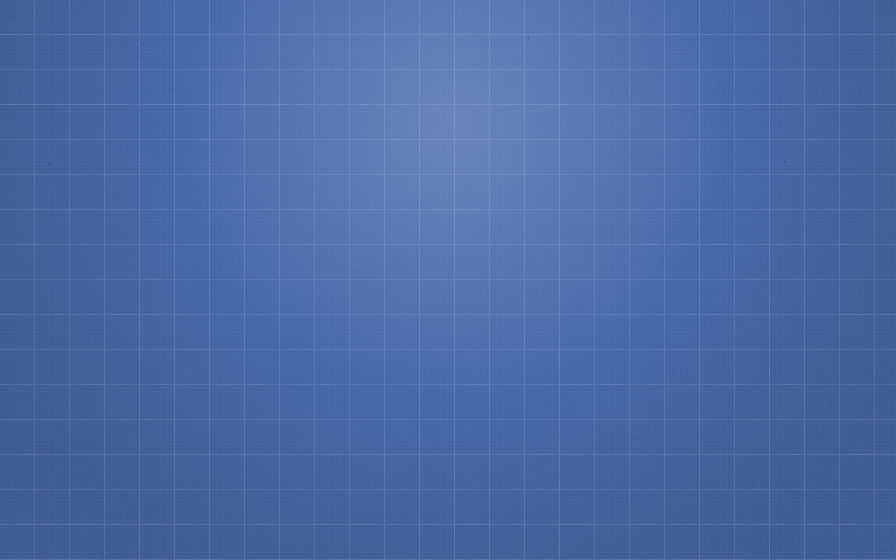
Write a WebGL 1 fragment shader that draws this pattern.

```glsl
precision highp float;
// Blueprint graph paper: pale major and fine grid lines over a softly lit blue sheet.

uniform vec2 u_resolution;

// Lengths are in canvas heights, line widths in major cells.
const float CELLS_DOWN = 16.0;
const float FINE_PER_CELL = 10.0;
const vec2 GRID_SHIFT = vec2(0.0167);
const float MAJOR_WIDTH = 0.026;
const float FINE_WIDTH = 0.030;
const float MAJOR_ALPHA = 0.165;
const float FINE_ALPHA = 0.045;

const vec2 LIGHT_CENTER = vec2(0.81, 0.78);
const float GLOW_RADIUS = 0.50;
const float SHADE_RADIUS = 0.98;
const vec3 GLOW_BLUE = vec3(0.405, 0.515, 0.730);
const vec3 SHEET_BLUE = vec3(0.270, 0.402, 0.660);
const vec3 SHADE_BLUE = vec3(0.240, 0.356, 0.567);
const vec3 LINE_COLOR = vec3(0.80, 0.88, 1.00);

const float GRAIN_SCALE = 320.0;
const float GRAIN_AMOUNT = 0.012;
const float MOTTLE_AMOUNT = 0.004;
const float SPECK_CELLS = 9.0;
const float SPECK_CHANCE = 0.11;
const float SPECK_DARKNESS = 0.22;

float hash(vec2 p) {
  vec3 q = fract(vec3(p.xyx) * 0.1031);
  q += dot(q, q.yzx + 33.33);
  return fract((q.x + q.y) * q.z);
}

float valueNoise(vec2 p) {
  vec2 i = floor(p);
  vec2 f = fract(p);
  f = f * f * (3.0 - 2.0 * f);
  float low = mix(hash(i), hash(i + vec2(1.0, 0.0)), f.x);
  float high = mix(hash(i + vec2(0.0, 1.0)), hash(i + vec2(1.0, 1.0)), f.x);
  return mix(low, high, f.y);
}

// Share of a pixel covered by lines repeating every period, per axis.
vec2 lineCoverage(vec2 p, float period, float width, float pixel) {
  vec2 d = abs(mod(p + 0.5 * period, period) - 0.5 * period);
  return clamp(0.5 * (width + pixel) - d, 0.0, min(width, pixel)) / pixel;
}

// Radial light: pale glow, plain sheet, shaded rim.
vec3 sheetColor(vec2 p) {
  float r = distance(p, LIGHT_CENTER);
  vec3 color = mix(GLOW_BLUE, SHEET_BLUE, clamp(r / GLOW_RADIUS, 0.0, 1.0));
  return mix(color, SHADE_BLUE, smoothstep(GLOW_RADIUS * 0.8, SHADE_RADIUS, r));
}

// Sparse dark flecks, at most one in each scatter cell.
float specks(vec2 p, float pixel) {
  vec2 q = p * SPECK_CELLS;
  vec2 id = floor(q);
  vec2 center = 0.2 + 0.6 * vec2(hash(id + 17.3), hash(id + 41.7));
  float radius = mix(0.0010, 0.0022, hash(id + 63.1));
  float d = length(fract(q) - center) / SPECK_CELLS;
  float present = step(hash(id + 5.9), SPECK_CHANCE);
  return present * (1.0 - smoothstep(radius - 0.5 * pixel, radius + 0.5 * pixel, d));
}

void main() {
  float pixel = 1.0 / u_resolution.y;
  vec2 p = gl_FragCoord.xy * pixel;
  vec3 color = sheetColor(p);

  // Paper grain and broad mottling
  color += GRAIN_AMOUNT * (valueNoise(p * GRAIN_SCALE) - 0.5);
  color += MOTTLE_AMOUNT * (valueNoise(p * 24.0) - 0.5);

  // Grid measured from the top left corner
  vec2 cell = vec2(p.x, 1.0 - p.y) * CELLS_DOWN + GRID_SHIFT;
  float cellPixel = pixel * CELLS_DOWN;
  vec2 fine = lineCoverage(cell, 1.0 / FINE_PER_CELL, FINE_WIDTH, cellPixel);
  vec2 major = lineCoverage(cell, 1.0, MAJOR_WIDTH, cellPixel);

  // Uneven ink from line to line and along each line
  vec2 lineId = floor(cell + 0.5);
  vec2 ink = vec2(hash(vec2(lineId.x, 3.0)), hash(vec2(7.0, lineId.y)));
  major *= mix(vec2(0.75), vec2(1.25), ink);
  major *= 0.8 + 0.4 * valueNoise(p * 60.0);

  color = mix(color, LINE_COLOR, FINE_ALPHA * max(fine.x, fine.y));
  color = mix(color, LINE_COLOR, MAJOR_ALPHA * max(major.x, major.y));
  color *= 1.0 - SPECK_DARKNESS * specks(p, pixel);

  gl_FragColor = vec4(color, 1.0);
}
```
